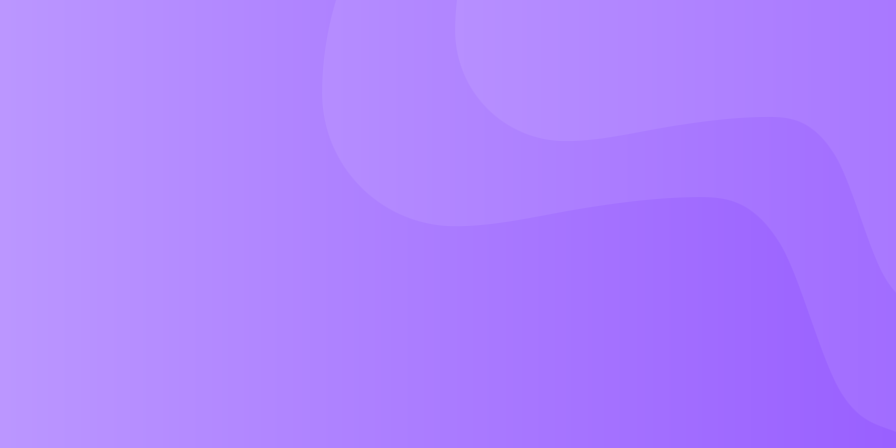
A Shadertoy shader for this background:

```glsl
// Colours
const vec3 LEFT_VIOLET = vec3(0.733, 0.590, 1.0);
const vec3 RIGHT_VIOLET = vec3(0.600, 0.375, 1.0);
const float VEIL_OPACITY = 0.08;

// Wave geometry, in canvas heights
const vec2 BEND_CENTRE = vec2(1.016, 0.792);
const float BEND_RADIUS = 0.297;
const float TOP_FLARE = 0.72;

// Knots of the lower edge: x, y, slope
const int KNOT_COUNT = 6;
const vec3 KNOTS[KNOT_COUNT] = vec3[KNOT_COUNT](
    vec3(1.016, 0.495, 0.0),
    vec3(1.302, 0.535, 0.16),
    vec3(1.563, 0.560, 0.0),
    vec3(1.740, 0.458, -1.6),
    vec3(1.875, 0.128, -1.7),
    vec3(2.000, 0.036, -0.4));

// The inner wave is a smaller copy of the outer one
const vec2 OUTER_ANCHOR = vec2(0.719, 0.495);
const vec2 INNER_ANCHOR = vec2(1.016, 0.685);
const float OUTER_TO_INNER = 1.205;

// Cubic Hermite curve between two knots
float hermite(vec3 a, vec3 b, float x) {
    float width = b.x - a.x;
    float t = (x - a.x) / width;
    float s = 1.0 - t;
    return s * s * ((1.0 + 2.0 * t) * a.y + t * width * a.z)
         + t * t * ((3.0 - 2.0 * t) * b.y - s * width * b.z);
}

float lowerEdge(float x) {
    float y = KNOTS[0].y;
    for (int i = 0; i < KNOT_COUNT - 1; i++) {
        if (x >= KNOTS[i].x) y = hermite(KNOTS[i], KNOTS[i + 1], x);
    }
    return y;
}

// Positive inside the wave
float waveField(vec2 p) {
    vec2 fromBend = p - BEND_CENTRE;
    if (fromBend.x > 0.0) return p.y - lowerEdge(p.x);
    if (fromBend.y < 0.0) return BEND_RADIUS - length(fromBend);
    return fromBend.x + BEND_RADIUS - TOP_FLARE * fromBend.y * fromBend.y;
}

float coverage(float field) {
    return clamp(0.5 + field / max(fwidth(field), 1e-5), 0.0, 1.0);
}

void mainImage(out vec4 fragColor, in vec2 fragCoord) {
    vec2 uv = fragCoord / iResolution.xy;
    vec2 p = uv * vec2(2.0, 1.0);

    // Horizontal gradient
    vec3 color = mix(LEFT_VIOLET, RIGHT_VIOLET, uv.x);

    // Two overlapping white veils
    vec2 innerP = OUTER_ANCHOR + (p - INNER_ANCHOR) * OUTER_TO_INNER;
    color = mix(color, vec3(1.0), VEIL_OPACITY * coverage(waveField(p)));
    color = mix(color, vec3(1.0), VEIL_OPACITY * coverage(waveField(innerP)));

    fragColor = vec4(color, 1.0);
}
```
